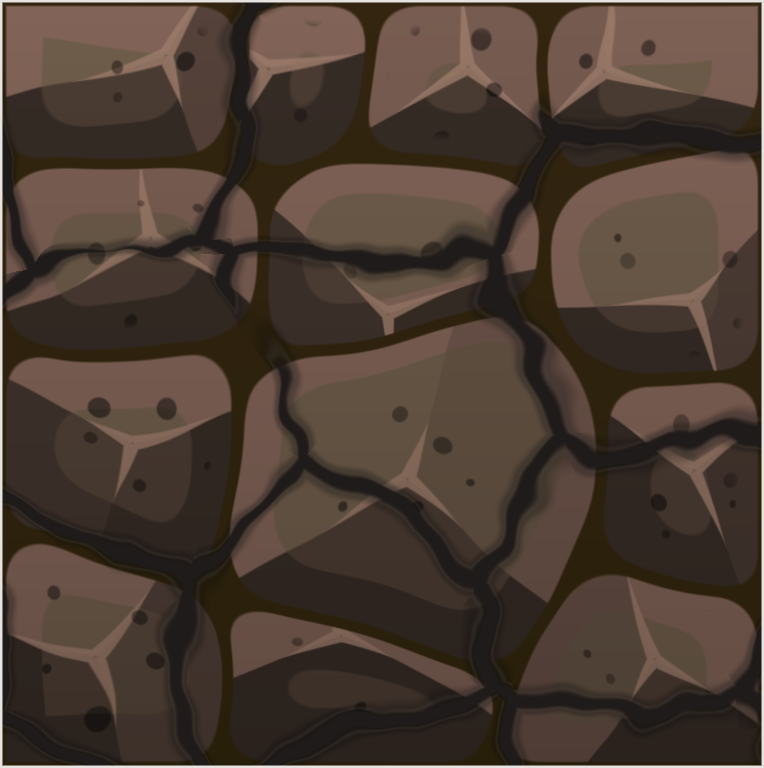
This texture is drawn by a Shadertoy shader. Its source:

```glsl
// Cartoon slab wall: a weighted Voronoi diagram with rounded corners forms the
// stones, each split by a three-armed ridge into lit facets with a bevel and pits.
// A second, noise-warped Voronoi network is laid over everything as cracks.

const float TAU = 6.2831853;
const int STONES = 13;
const int PITS = 5;
const float SOFT = 0.002;
const float JOINT = 0.008;
const float CRACK_CELLS = 2.9;

const vec3 BEVEL_DARK = vec3(0.18, 0.145, 0.125);
const vec3 BEVEL_LIGHT = vec3(0.43, 0.33, 0.29);
const vec3 FACE_DARK = vec3(0.25, 0.20, 0.17);
const vec3 FACE_LIGHT = vec3(0.37, 0.31, 0.25);
const vec3 RIDGE = vec3(0.52, 0.41, 0.355);
const vec3 CRACK = vec3(0.12, 0.105, 0.10);
const vec3 CRACK_RIM = vec3(0.35, 0.32, 0.30);
const vec3 FRAME = vec3(0.90, 0.89, 0.88);

vec2 hash2(vec2 p) {
    vec2 k = vec2(dot(p, vec2(127.1, 311.7)), dot(p, vec2(269.5, 183.3)));
    return fract(sin(k) * 43758.54);
}

float gradientDot(vec2 cell, vec2 f, vec2 corner) {
    float a = TAU * hash2(cell + corner).x;
    return dot(vec2(cos(a), sin(a)), f - corner);
}

float gradientNoise(vec2 p) {
    vec2 c = floor(p), f = fract(p);
    vec2 u = f * f * f * (f * (f * 6.0 - 15.0) + 10.0);
    float low = mix(gradientDot(c, f, vec2(0, 0)), gradientDot(c, f, vec2(1, 0)), u.x);
    float high = mix(gradientDot(c, f, vec2(0, 1)), gradientDot(c, f, vec2(1, 1)), u.x);
    return mix(low, high, u.y);
}

vec2 noise2(vec2 p) {
    return vec2(gradientNoise(p), gradientNoise(p + 17.3));
}

float smoothMin(float a, float b, float k) {
    float h = max(k - abs(a - b), 0.0) / k;
    return min(a, b) - 0.25 * h * h * k;
}

float cross2(vec2 a, vec2 b) { return a.x * b.y - a.y * b.x; }

float inside(float d, float soft) { return smoothstep(-soft, soft, d); }

float borderDistance(vec2 p) {
    vec2 e = min(p, 1.0 - p);
    return min(e.x, e.y);
}

// Stone centre in xy, weight in z; three rows of three below a row of four
vec3 stoneSeed(int i) {
    int row = min(i / 3, 3);
    float count = row == 3 ? 4.0 : 3.0;
    vec2 h = hash2(vec2(float(i) + 3.0, 7.0));
    vec2 pos = vec2((float(i - row * 3) + 0.5) / count, 0.13 + 0.26 * float(row));
    pos += (h - 0.5) * vec2(0.14, 0.07);
    vec2 q = pos - vec2(0.5, 0.45);
    return vec3(pos, 0.05 * exp(-40.0 * dot(q, q)) + 0.02 * h.x);
}

float power(vec2 p, vec3 seed) {
    vec2 v = p - seed.xy;
    return dot(v, v) - seed.z;
}

// Distance to the rounded outline of stone number id
float stoneDistance(vec2 p, int id) {
    vec3 own = stoneSeed(id);
    float d = borderDistance(p);
    for (int i = 0; i < STONES; i++) {
        if (i == id) continue;
        vec3 other = stoneSeed(i);
        float gap = (power(p, other) - power(p, own)) / (2.0 * distance(own.xy, other.xy));
        d = smoothMin(d, gap, 0.055);
    }
    return d - JOINT;
}

vec2 spokeDirection(float id, int k) {
    float j = float(k % 3);
    float a = TAU * (hash2(vec2(id, 31.0)).x + j / 3.0);
    a += 0.6 * (hash2(vec2(id, 40.0 + j)).y - 0.5);
    return vec2(cos(a), sin(a));
}

// Facets, bevel, ridge and pits of one stone; v is relative to its centre
vec3 stoneColor(vec2 v, float d, float id, float height) {
    vec2 h = hash2(vec2(id, 11.0));
    vec2 r = v - (h - 0.5) * 0.05;
    float lit = 0.0, total = 0.0001, ridge = 0.0;
    for (int k = 0; k < 3; k++) {
        vec2 a = spokeDirection(id, k), b = spokeDirection(id, k + 1);
        float facet = inside(min(cross2(a, r), cross2(r, b)), SOFT);
        lit += facet * smoothstep(-0.8, 0.8, normalize(a + b).y);
        total += facet;
        float reach = mix(0.06, 0.13, hash2(vec2(id, 50.0 + float(k))).x);
        float along = dot(r, a) / reach;
        float wedge = 0.010 * (1.0 - along) - abs(cross2(a, r));
        ridge = max(ridge, inside(wedge, SOFT) * inside(along, 0.03));
    }
    lit /= total;
    float bevel = 0.045 + 0.02 * h.y + dot(v, h - 0.5) * 0.25;
    vec3 col = mix(mix(BEVEL_DARK, BEVEL_LIGHT, lit), mix(FACE_DARK, FACE_LIGHT, lit),
                   inside(d - bevel, SOFT));
    col = mix(col, RIDGE, ridge * 0.85);
    for (int i = 0; i < PITS; i++) {
        vec2 g = hash2(vec2(id + 5.0, 60.0 + float(i)));
        float a = TAU * (float(i) + g.x) / float(PITS);
        vec2 pit = mix(0.04, 0.10, g.y) * vec2(cos(a), sin(a));
        float size = mix(0.004, 0.015, fract(g.x * 7.0 + g.y));
        float hole = inside(size - distance(v, pit), SOFT) * inside(d - 0.025, 0.01);
        col *= 1.0 - hole * mix(0.25, 0.5, g.x);
    }
    return col * mix(0.92, 1.18, height);
}

// Distance to the bisector of the two nearest points of a jittered grid
float crackDistance(vec2 p) {
    vec2 q = CRACK_CELLS * (p + 0.07 * noise2(p * 4.0) + 0.022 * noise2(p * 17.0));
    vec2 near = vec2(9.0), next = vec2(9.0);
    for (int y = -1; y <= 1; y++)
    for (int x = -1; x <= 1; x++) {
        vec2 c = floor(q) + vec2(x, y);
        vec2 v = c + 0.5 + 0.75 * (hash2(c + 23.0) - 0.5) - q;
        if (dot(v, v) < dot(near, near)) { next = near; near = v; }
        else if (dot(v, v) < dot(next, next)) next = v;
    }
    return dot(0.5 * (near + next), normalize(next - near)) / CRACK_CELLS;
}

vec3 addCracks(vec3 col, vec2 p) {
    float presence = smoothstep(-0.35, -0.15, gradientNoise(p * 2.3 + 5.0));
    float d = crackDistance(p) - mix(-0.03, 0.009, presence);
    col *= 1.0 - 0.4 * (1.0 - smoothstep(0.0, 0.018, d));
    float rim = (d - 0.004) / 0.0025;
    col = mix(col, CRACK_RIM, 0.25 * exp(-rim * rim));
    return mix(col, CRACK, inside(-d, 0.003));
}

void mainImage(out vec4 fragColor, in vec2 fragCoord) {
    vec2 p = fragCoord / iResolution.xy;
    // Bent sides, kept straight along the border
    vec2 bent = p + 0.03 * noise2(p * 4.5 + 9.0) * smoothstep(0.0, 0.1, borderDistance(p));

    int id = 0;
    for (int i = 1; i < STONES; i++)
        if (power(bent, stoneSeed(i)) < power(bent, stoneSeed(id))) id = i;

    float d = stoneDistance(bent, id);
    vec3 mortar = mix(vec3(0.155, 0.12, 0.04), vec3(0.20, 0.145, 0.065), p.y);
    vec3 stone = stoneColor(bent - stoneSeed(id).xy, d, float(id), p.y);
    vec3 col = addCracks(mix(mortar, stone, inside(d, SOFT)), p);

    // Thin pale frame
    col = mix(FRAME, col, smoothstep(0.002, 0.0045, borderDistance(p)));
    fragColor = vec4(col, 1.0);
}
```
